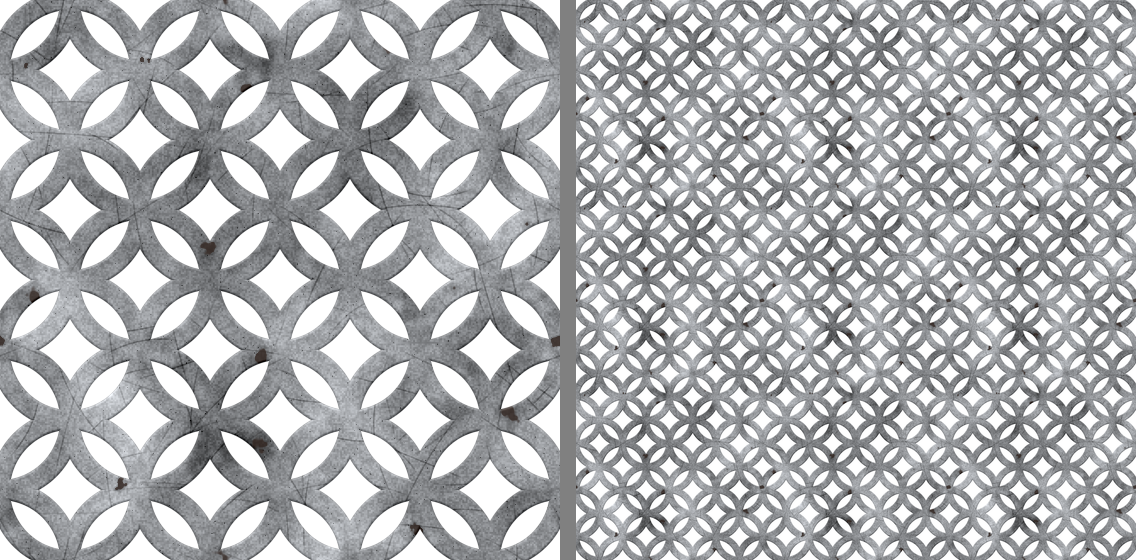
Left: one tile. Right: repeated 3 by 3.
A WebGL 2 fragment shader for this pattern:

```glsl
#version 300 es
precision highp float;
// Perforated grille of interlocking circles cut from scratched, stained grey metal.

#define REPEATS 4.0
#define RING_HALF_WIDTH 0.0715
#define BEVEL_WIDTH 0.022
#define BEVEL_STRENGTH 0.24
#define MOTTLE 0.18
#define GRAIN 0.16
#define SCRATCH_WIDTH 0.0005
#define SCRATCH_STRENGTH 0.17
#define PIT_GRID 72.0
#define RUST_GRID 7.0

uniform vec2 u_resolution;
out vec4 fragColor;

const vec3 METAL_TINT = vec3(0.983, 1.0, 1.024);
const vec3 RUST = vec3(0.20, 0.15, 0.13);
const vec3 BACKGROUND = vec3(1.0);
const vec2 LIGHT = vec2(-0.2, 0.98);

// Random triple per cell, wrapping after `period` cells.
vec3 cellHash(vec2 cell, float period, float seed) {
    vec3 p = vec3(mod(cell, period), seed) + 1.7;
    p = fract(p * vec3(0.1031, 0.1030, 0.0973));
    p += dot(p, p.yxz + 33.33);
    return fract((p.xxy + p.yxx) * p.zyx);
}

// Value noise with `period` cells across the canvas.
float wrapNoise(vec2 uv, float period, float seed) {
    vec2 p = uv * period;
    vec2 cell = floor(p);
    vec2 f = fract(p);
    f = f * f * f * (f * (f * 6.0 - 15.0) + 10.0);
    vec2 e = vec2(1.0, 0.0);
    float low = mix(cellHash(cell, period, seed).x, cellHash(cell + e, period, seed).x, f.x);
    float high = mix(cellHash(cell + e.yx, period, seed).x, cellHash(cell + 1.0, period, seed).x, f.x);
    return mix(low, high, f.y);
}

// Signed distance to the rings, negative in metal; folded around the nearest crossing.
float ringDistance(vec2 p) {
    vec2 q = abs(fract(p) - 0.5);
    vec2 n = vec2(0.5 - max(q.x, q.y), min(q.x, q.y));
    float ringA = abs(length(n - vec2(0.5, 0.0)) - 0.5);
    float ringB = abs(length(n - vec2(0.0, 0.5)) - 0.5);
    return min(ringA, ringB) - RING_HALF_WIDTH;
}

// Brightness of the bare metal: cloudy octaves, dark stains and fine grain.
float metalTone(vec2 uv) {
    float tone = 0.60;
    float amplitude = MOTTLE;
    float period = 5.0;
    for (int i = 0; i < 6; i++) {
        tone += amplitude * (wrapNoise(uv, period, float(i)) - 0.5);
        amplitude *= 0.75;
        period *= 2.0;
    }
    float stain = smoothstep(0.6, 0.95, wrapNoise(uv, 11.0, 8.0));
    tone -= 0.22 * stain * wrapNoise(uv, 44.0, 9.0);
    return tone + GRAIN * (wrapNoise(uv, 330.0, 10.0) - 0.5);
}

// Thin, slightly bent scratches, one per cell of a wrapping grid.
float scratches(vec2 uv, float grid, float seed, float pixel) {
    vec2 p = uv * grid;
    float total = 0.0;
    for (int y = -1; y <= 1; y++)
    for (int x = -1; x <= 1; x++) {
        vec2 cell = floor(p) + vec2(x, y);
        vec3 place = cellHash(cell, grid, seed);
        vec3 shape = cellHash(cell, grid, seed + 50.0);
        vec2 r = p - cell - place.xy;
        float angle = 6.2832 * place.z;
        vec2 along = vec2(cos(angle), sin(angle));
        float t = dot(r, along);
        float side = dot(r, vec2(-along.y, along.x)) - (shape.x - 0.5) * 0.7 * t * t;
        float line = 1.0 - smoothstep(SCRATCH_WIDTH, SCRATCH_WIDTH + pixel, abs(side) / grid);
        float halfLength = mix(0.3, 0.95, shape.y);
        total += line * (1.0 - smoothstep(0.4 * halfLength, halfLength, abs(t))) * shape.z;
    }
    return total;
}

// Cellular spots: x is a small hard core, y a soft halo.
vec2 spots(vec2 uv, float grid, float chance, float radius, float ragged, float seed) {
    vec2 p = uv * grid;
    vec2 mark = vec2(0.0);
    for (int y = -1; y <= 1; y++)
    for (int x = -1; x <= 1; x++) {
        vec2 cell = floor(p) + vec2(x, y);
        vec3 h = cellHash(cell, grid, seed);
        float size = radius * fract(h.z * 37.0 + 0.3);
        float d = length(p - cell - h.xy) + ragged;
        float present = step(h.z, chance);
        mark = max(mark, present * (1.0 - smoothstep(size * vec2(0.5, 0.8), size * vec2(1.1, 3.0), vec2(d))));
    }
    return mark;
}

void main() {
    vec2 uv = gl_FragCoord.xy / u_resolution;
    float pixel = 1.0 / min(u_resolution.x, u_resolution.y);
    vec2 p = uv * REPEATS;
    float d = ringDistance(p);

    // Worn surface
    float tone = metalTone(uv);
    for (int i = 0; i < 4; i++)
        tone -= SCRATCH_STRENGTH * scratches(uv, 4.0 + 2.0 * float(i), 20.0 + float(i), pixel);
    tone -= 0.22 * spots(uv, PIT_GRID, 0.3, 0.13, 0.0, 31.0).x;
    vec3 color = tone * METAL_TINT;
    float ragged = 0.16 * (wrapNoise(uv, 64.0, 32.0) - 0.5) + 0.08 * (wrapNoise(uv, 150.0, 33.0) - 0.5);
    vec2 rust = spots(uv, RUST_GRID, 0.45, 0.11, ragged, 34.0);
    color = mix(color * (1.0 - 0.18 * rust.y), RUST, 0.8 * rust.x);

    // Bevel lit from above, with a fine dark rim
    vec2 e = vec2(0.004, 0.0);
    vec2 slope = vec2(ringDistance(p + e) - ringDistance(p - e), ringDistance(p + e.yx) - ringDistance(p - e.yx));
    float facing = dot(slope / (2.0 * e.x), LIGHT);
    color += BEVEL_STRENGTH * (facing - 0.25) * smoothstep(-BEVEL_WIDTH, 0.0, d);
    color *= 1.0 - 0.2 * smoothstep(-0.008, 0.0, d);

    // Cut out the holes
    float edge = 0.75 * pixel * REPEATS;
    fragColor = vec4(mix(clamp(color, 0.0, 1.0), BACKGROUND, smoothstep(-edge, edge, d)), 1.0);
}
```
